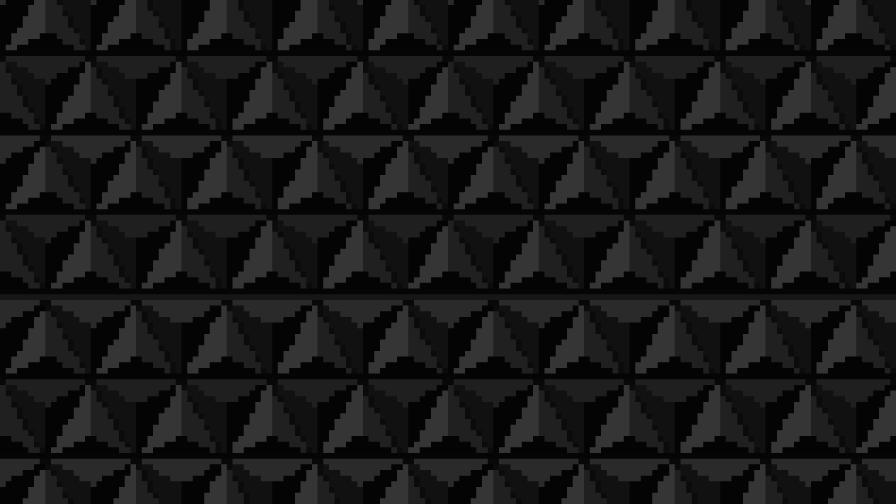
This pattern is drawn by a Shadertoy shader. Its source:

```glsl
// Dark wall of three-sided pyramids, drawn in coarse square blocks.
// Each block lies in an up or down triangle; its smallest barycentric
// coordinate picks the facet, and supersampling smooths the block edges.

// Grey of the facet whose opposite corner has the least weight.
float facetGrey(vec3 weights, vec3 greys) {
    float least = min(weights.x, min(weights.y, weights.z));
    return least == weights.x ? greys.x : least == weights.y ? greys.y : greys.z;
}

// p is measured from the top left, in canvas heights.
float pyramidGrey(vec2 p) {
    vec2 block = floor(p * 88.875 - vec2(0.0, 9.88));

    // One extra course of blocks splits the wall after the third row.
    if (block.y == 42.0) return 0.085;
    if (block.y > 42.0) block.y -= 1.0;

    float row = floor(block.y / 14.0);
    float course = block.y - 14.0 * row;
    if (course == 13.0) return 0.02;

    // Alternate rows shift by half a pyramid and catch more light on top.
    float odd = mod(row, 2.0);
    float s = fract((block.x + 0.5) / 15.8 - 0.03 + 0.5 * odd + 0.5) - 0.5;
    float t = (course + 0.5) / 14.0;

    bool up = abs(s) < 0.5 * t;
    float side = up ? s : s - 0.5 * sign(s);
    float halfWidth = 0.5 * (up ? t : 1.0 - t);
    vec3 weights = vec3(halfWidth + side, halfWidth - side, up ? 1.0 - t : t);

    // Dark joints: corners where pyramids meet, and the shaded right slope.
    if (max(weights.x, max(weights.y, weights.z)) > 0.92) return 0.03;
    if (up && weights.y < 0.05) return 0.045;

    // Facets in the order left, right, base.
    if (up) return facetGrey(weights * vec3(1.0, 1.0, 1.2), vec3(0.208, 0.125, 0.015));
    return facetGrey(weights, vec3(0.068, 0.015, 0.122 + 0.043 * odd));
}

void mainImage(out vec4 fragColor, in vec2 fragCoord) {
    float grey = 0.0;
    for (int i = 0; i < 16; i++) {
        vec2 jitter = (vec2(i % 4, i / 4) + 0.5) / 4.0 - 0.5;
        vec2 p = (fragCoord + jitter) / iResolution.y;
        grey += pyramidGrey(vec2(p.x, 1.0 - p.y)) / 16.0;
    }
    fragColor = vec4(vec3(grey), 1.0);
}
```
